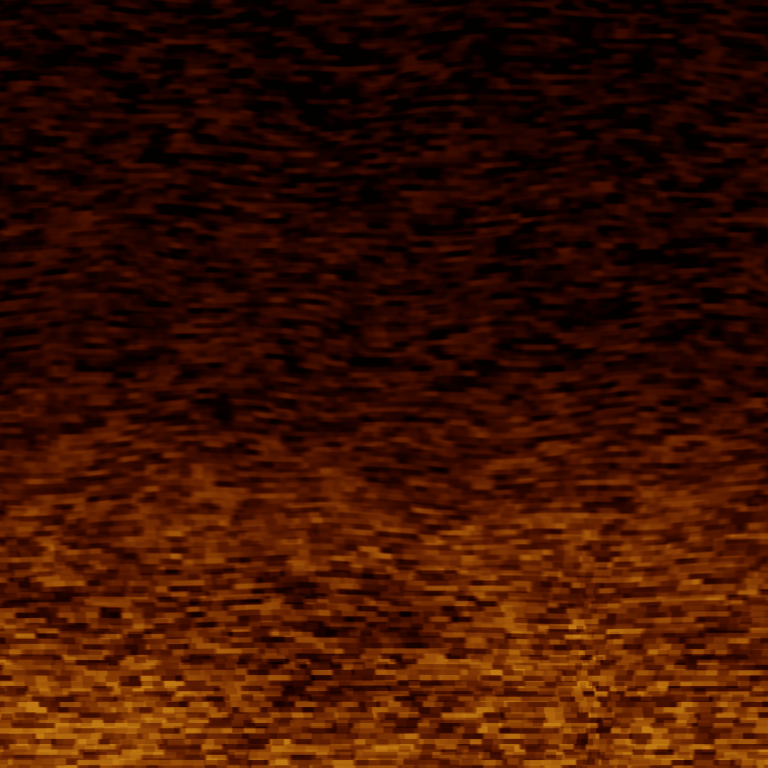
This texture is drawn by a three.js fragment shader. Its source:

```glsl
varying vec2 vUv;

const float TOP_HEAT = 0.075;
const float RISE_HEAT = 0.165;
const float EMBER_HEAT = 0.17;
const float FLOOR_HEAT = 0.06;
const vec2 EMBER_EDGE = vec2(0.23, 0.56);
const float GRAIN_LOW = 0.80;
const float GRAIN_HIGH = 0.44;
const float BLEND_LOW = 0.12;
const float BLEND_HIGH = 0.32;
const vec2 STREAKS = vec2(36.0, 145.0);
const vec2 FLECKS = vec2(66.0, 120.0);
const vec2 RIPPLES = vec2(13.0, 45.0);
const vec2 PATCHES = vec2(5.0, 13.0);
const float PINCH_X = 0.765;
const float PINCH_WIDTH = 0.03;

float hash(vec2 p) {
  return fract(sin(dot(p, vec2(127.1, 311.7))) * 4375.85);
}

// One row of random cells, shifted sideways by its own amount
float cellRow(float x, float row, float blend) {
  x += 17.0 * hash(vec2(row, 3.7));
  float cell = floor(x);
  float t = smoothstep(0.5 - blend, 0.5 + blend, x - cell);
  return mix(hash(vec2(cell, row)), hash(vec2(cell + 1.0, row)), t);
}

// Stacked rows; a small blend leaves blocks, a large one soft streaks
float streakNoise(vec2 p, float blend) {
  float row = floor(p.y);
  float t = smoothstep(0.5 - blend, 0.5 + blend, p.y - row);
  return mix(cellRow(p.x, row, blend), cellRow(p.x, row + 1.0, blend), t);
}

float spot(vec2 p, vec2 center, vec2 radius) {
  vec2 d = (p - center) / radius;
  return exp(-dot(d, d));
}

// Broad light: vertical falloff plus warm and dim areas
float heatField(vec2 p) {
  float heat = TOP_HEAT + RISE_HEAT * (1.0 - p.y);
  heat += EMBER_HEAT * (1.0 - smoothstep(EMBER_EDGE.x, EMBER_EDGE.y, p.y));
  heat += FLOOR_HEAT * (1.0 - smoothstep(0.0, 0.15, p.y));
  heat += 0.12 * spot(p, vec2(0.07, 0.06), vec2(0.16, 0.07));
  heat += 0.06 * spot(p, vec2(0.78, 0.15), vec2(0.20, 0.08));
  heat += 0.07 * spot(p, vec2(0.62, 0.125), vec2(0.22, 0.012));
  heat += 0.04 * spot(p, vec2(0.20, 0.31), vec2(0.30, 0.04));
  heat += 0.04 * spot(p, vec2(0.80, 0.28), vec2(0.25, 0.06));
  heat -= 0.11 * spot(p, vec2(0.37, 0.115), vec2(0.10, 0.05));
  heat -= 0.07 * spot(p, vec2(0.42, 0.22), vec2(0.22, 0.05));
  heat -= 0.03 * spot(p, vec2(0.80, 0.62), vec2(0.30, 0.16));
  heat -= 0.02 * spot(p, vec2(0.55, 0.95), vec2(0.35, 0.20));
  return heat;
}

vec3 emberColor(float heat) {
  float h2 = heat * heat;
  return vec3(heat, 0.84 * h2, 0.22 * h2 * h2);
}

void main() {
  vec2 p = vUv;
  float rise = smoothstep(0.05, 0.45, p.y);

  // Gentle waves above, narrowed columns near the floor
  vec2 q = p;
  q.y += rise * (0.006 * sin(9.0 * p.x + 5.0 * p.y)
               + 0.003 * sin(23.0 * p.x - 17.0 * p.y));
  float side = p.x - PINCH_X;
  q.x += 0.03 * (1.0 - rise) * side / sqrt(side * side + PINCH_WIDTH * PINCH_WIDTH);

  // Layered grain
  float blend = mix(BLEND_LOW, BLEND_HIGH, rise);
  float grain = 0.56 * streakNoise(q * STREAKS, blend)
              + 0.28 * streakNoise(q * FLECKS + 31.0, blend)
              + 0.10 * streakNoise(q * RIPPLES + 57.0, 0.5)
              + 0.06 * streakNoise(q * PATCHES + 83.0, 0.5);

  float strength = mix(GRAIN_LOW, GRAIN_HIGH, smoothstep(0.1, 0.6, p.y));
  float heat = heatField(p) + strength * (grain - 0.5);
  gl_FragColor = vec4(emberColor(clamp(heat, 0.012, 0.75)), 1.0);
}
```
